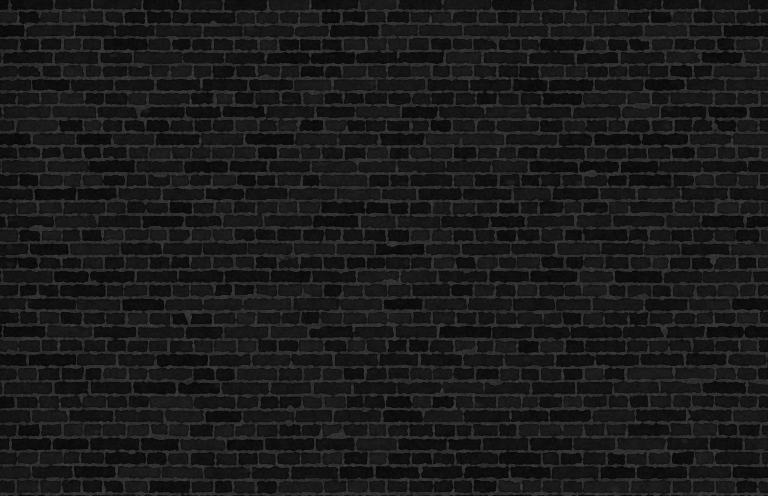
This texture is drawn by a Shadertoy shader. Its source:

```glsl
// A dark, worn brick wall in English bond: courses of long stretchers alternate
// with courses of short headers. Each brick is a rounded-box distance with
// jittered ends; gradient noise roughens its edges, face and the mortar.

const float STRETCHERS = 17.6;       // long bricks across the canvas
const float COURSE_TOP = 0.18;       // part of a course cut off at the top
const float COURSE_RATE = 37.0;      // courses down the canvas
const float COURSE_GROWTH = 1.03;    // courses lost as they grow taller downward
const float BRICK_ASPECT = 3.15;     // stretcher length in course heights
const float JOINT_HALF = 0.075;      // half mortar width in course heights
const float JOINT_JITTER = 0.12;     // sideways shift of upright joints
const float CORNER = 0.13;           // corner radius in course heights
const float ROUGHNESS = 0.13;        // wear of the brick edges
const float MERGE_CHANCE = 0.13;     // header pairs replaced by a stretcher
const vec3 BRICK_DARK = vec3(0.052);
const vec3 BRICK_LIGHT = vec3(0.112);
const vec3 MORTAR = vec3(0.190);
const vec3 SMEAR = vec3(0.160);

float hash(vec2 p) {
    vec3 q = fract(p.xyx * vec3(0.1031, 0.1030, 0.0973));
    q += dot(q, q.yzx + 33.33);
    return fract((q.x + q.y) * q.z);
}

float cornerSlope(vec2 cell, vec2 offset) {
    float angle = 6.2832 * hash(cell);
    return dot(vec2(cos(angle), sin(angle)), offset);
}

// Gradient noise, roughly -0.7 to 0.7
float noise(vec2 p) {
    vec2 i = floor(p), f = fract(p);
    vec2 w = f * f * f * (f * (f * 6.0 - 15.0) + 10.0);
    vec2 e = vec2(1.0, 0.0);
    float low = mix(cornerSlope(i, f), cornerSlope(i + e, f - e), w.x);
    float high = mix(cornerSlope(i + e.yx, f - e.yx), cornerSlope(i + 1.0, f - 1.0), w.x);
    return mix(low, high, w.y);
}

// Position of an upright joint, counted in bricks
float joint(float index, float course) {
    return index + JOINT_JITTER * (hash(vec2(index + 71.0, course + 13.0)) - 0.5) * 2.0;
}

float roundedBox(vec2 p, vec2 halfSize, float radius) {
    vec2 d = abs(p) - halfSize + radius;
    return length(max(d, 0.0)) + min(max(d.x, d.y), 0.0) - radius;
}

void mainImage(out vec4 fragColor, in vec2 fragCoord) {
    vec2 uv = fragCoord / iResolution.xy;
    float down = 1.0 - uv.y;
    float pixel = COURSE_RATE / iResolution.y;

    // Course coordinate, slightly bowed along the wall
    float y = COURSE_TOP + COURSE_RATE * down - COURSE_GROWTH * down * down;
    y += 0.09 * noise(vec2(uv.x * 5.0, y * 0.15));
    float course = floor(y);
    vec2 wall = vec2(uv.x * STRETCHERS * BRICK_ASPECT, y);

    // Bond: stretchers shift by half a brick, headers straddle their joints
    bool header = mod(course, 2.0) > 0.5;
    float perStretcher = header ? 2.0 : 1.0;
    float shift = header ? 0.39 : (mod(course, 4.0) < 1.0 ? 0.15 : 0.67);
    float x = (uv.x * STRETCHERS - shift) * perStretcher;
    float brickLength = BRICK_ASPECT / perStretcher;

    // Brick that holds this point, between its jittered joints
    float first = floor(x);
    if (x < joint(first, course)) first -= 1.0;
    else if (x > joint(first + 1.0, course)) first += 1.0;
    float last = first + 1.0;
    float pair = floor(first * 0.5) * 2.0;
    if (header && hash(vec2(pair + 29.0, course + 5.0)) < MERGE_CHANCE) {
        first = pair;
        last = pair + 2.0;
    }
    float left = joint(first, course), right = joint(last, course);
    vec2 id = vec2(first + 40.0, course + 3.0);

    // Distance to the brick edge, worn by noise
    vec2 local = vec2((x - 0.5 * (left + right)) * brickLength, y - course - 0.5);
    vec2 halfSize = vec2(0.5 * (right - left) * brickLength, 0.5) - JOINT_HALF;
    halfSize.y -= 0.04 * hash(id + 17.0);
    float d = roundedBox(local, halfSize, CORNER);
    d += ROUGHNESS * (noise(wall * 2.1) + 0.6 * noise(wall * 4.3 + 9.0));
    float chipped = smoothstep(0.38, 0.6, noise(wall * vec2(0.55, 0.8) + 31.0));
    d += 0.22 * chipped;

    // Brick face: tone per brick, blotches, grain and a dark rim
    float tone = hash(id) - (header ? 0.0 : 0.1);
    vec3 brick = mix(BRICK_DARK, BRICK_LIGHT, clamp(tone, 0.0, 1.0));
    brick += 0.020 * noise(wall * 1.3 + 5.0) + 0.028 * noise(wall * 4.7);
    brick *= 1.0 - 0.28 * smoothstep(-0.17, 0.0, d);
    float smear = smoothstep(0.40, 0.62, noise(wall * vec2(0.8, 1.5) + 57.0));
    brick = mix(brick, SMEAR, 0.5 * smear);

    // Mortar: uneven tone, grainy
    vec3 mortar = MORTAR + 0.045 * noise(wall * 0.9 + 3.0) + 0.05 * noise(wall * 4.9 + 21.0);

    vec3 color = mix(brick, mortar, smoothstep(-0.6 * pixel, 0.6 * pixel, d));
    color *= 0.9 + 0.1 * smoothstep(0.0, 0.06, uv.x);
    fragColor = vec4(color, 1.0);
}
```
